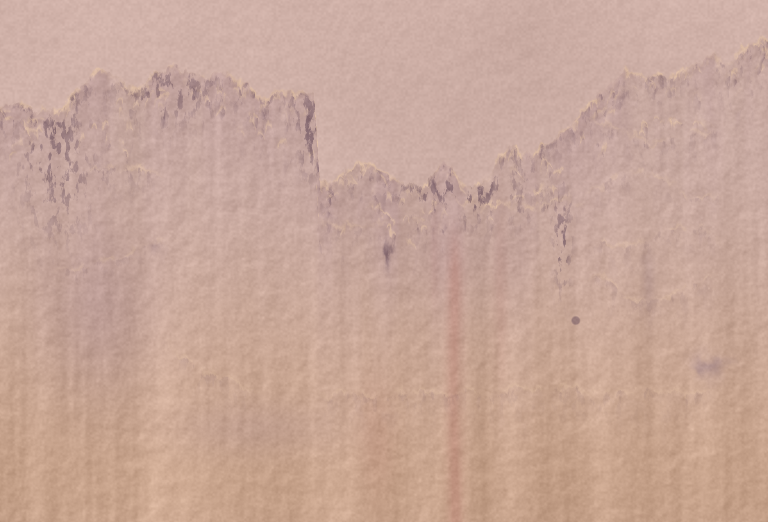
This texture is drawn by a WebGL 2 fragment shader. Its source:

```glsl
#version 300 es
precision highp float;
// Weathered plaster wall: a smooth rosy coat above a ragged, flaking edge with streaks running down.
#define GRAIN 0.035
#define RELIEF 0.13
#define STREAK 0.085
#define RAGGED 0.034
#define LIP_WIDTH 0.0045
#define ROSE vec3(0.815, 0.695, 0.660)
#define SAND vec3(0.790, 0.648, 0.555)
#define MAUVE vec3(0.715, 0.590, 0.580)
#define CREAM vec3(0.890, 0.760, 0.650)
#define PLUM vec3(0.470, 0.365, 0.405)
#define RUST vec3(0.690, 0.460, 0.410)
uniform vec2 u_resolution;
out vec4 fragColor;

float hash(vec2 p) {
    vec3 h = fract(p.xyx * vec3(0.1031, 0.1030, 0.0973));
    h += dot(h, h.yzx + 33.33);
    return fract((h.x + h.y) * h.z);
}
float noise(vec2 p) {
    vec2 i = floor(p), f = fract(p);
    f = f * f * (3.0 - 2.0 * f);
    return mix(mix(hash(i), hash(i + vec2(1, 0)), f.x),
               mix(hash(i + vec2(0, 1)), hash(i + vec2(1, 1)), f.x), f.y);
}
float fbm(vec2 p) {
    float sum = 0.0, amp = 0.5;
    for (int i = 0; i < 5; i++) {
        sum += amp * noise(p);
        p = mat2(1.6, 1.2, -1.2, 1.6) * p + 7.3;
        amp *= 0.5;
    }
    return sum;
}
// Soft elliptical spot
float blob(vec2 p, float x, float y, float rx, float ry) {
    vec2 d = (p - vec2(x, y)) / vec2(rx, ry);
    return exp(-dot(d, d));
}
float bump(float x, float centre, float width) {
    float d = (x - centre) / width;
    return exp(-d * d);
}
// Height of the main flaking edge across the wall
float edgeHeight(float x) {
    float y = 0.797 + 0.055 * smoothstep(0.07, 0.13, x) - 0.036 * smoothstep(0.31, 0.35, x);
    y += 0.020 * bump(x, 0.225, 0.025) - 0.020 * bump(x, 0.17, 0.02);
    y -= 0.172 * smoothstep(0.408, 0.418, x);
    y += 0.045 * bump(x, 0.474, 0.032) + 0.038 * bump(x, 0.58, 0.018);
    y += 0.070 * smoothstep(0.61, 0.67, x) + 0.150 * smoothstep(0.68, 0.84, x);
    return y + 0.024 * smoothstep(0.86, 0.93, x) + 0.040 * smoothstep(0.95, 1.0, x);
}
// Lit lip (x) and shadow under it (y) at depth d below a line
vec2 lipAndShade(float d) {
    return vec2(bump(d, 0.003, LIP_WIDTH), smoothstep(0.003, 0.010, d) * exp(-max(d, 0.0) / 0.028));
}
vec2 ledge(float d, float x, float from, float to) {
    return lipAndShade(d) * smoothstep(from - 0.02, from + 0.02, x) * smoothstep(to + 0.02, to - 0.02, x);
}
// Scattered narrow flakes hanging below the edge
vec2 flakes(vec2 p, float depth, float layer) {
    float x = p.x * (52.0 + 21.0 * layer) + noise(vec2(p.y * 40.0, layer));
    float f = fract(x) - 0.5, drop = hash(vec2(floor(x), layer + 3.0));
    float present = step(0.4, hash(vec2(floor(x), layer + 9.0))) * smoothstep(0.5, 0.3, abs(f));
    return present * lipAndShade(depth - 0.11 * drop * drop - 0.05 * f * f) * vec2(1.0, smoothstep(-0.2, 0.3, f));
}

void main() {
    vec2 p = gl_FragCoord.xy / u_resolution, q = p * vec2(1.47, 1.0);
    float x = p.x;
    // Edge broken into fingers and chips
    float chips = (fbm(vec2(x * 38.0, p.y * 8.0)) - 0.48) * RAGGED * 1.3
                + (fbm(vec2(x * 140.0, p.y * 60.0)) - 0.48) * RAGGED * 0.8;
    float depth = edgeHeight(x) + chips - p.y;
    float below = smoothstep(-0.002, 0.004, depth);

    // Broad tones: rosy coat, mauve columns under the edge, sandy foot
    float cloud = fbm(q * vec2(5.0, 3.0));
    float columns = fbm(vec2(x * 24.0, p.y * 1.3)), fine = noise(vec2(x * 130.0, p.y * 4.0));
    vec3 coat = ROSE + 0.05 * (cloud - 0.48) - 0.026 * blob(p, 0.66, 0.82, 0.2, 0.17);
    vec3 wall = mix(SAND, ROSE - 0.02, smoothstep(0.05, 0.75, p.y));
    float stain = 0.75 * exp(-max(depth, 0.0) / 0.17) * smoothstep(0.3, 0.62, columns);
    stain += 0.6 * blob(p, 0.13, 0.42, 0.07, 0.16) + 0.3 * blob(p, 0.33, 0.18, 0.1, 0.05);
    stain += 0.35 * blob(p, 0.58, 0.52, 0.1, 0.1) + 0.35 * blob(p, 0.46, 0.61, 0.05, 0.05);
    wall = mix(wall, MAUVE, min(stain, 0.85));
    wall += STREAK * (columns - 0.48 + (fine - 0.5) * 0.45);
    wall += 0.035 * bump(x, 0.205, 0.025) * smoothstep(0.5, 0.25, p.y);
    wall -= 0.02 * smoothstep(0.28, 0.0, p.y) * smoothstep(0.25, 0.7, x);

    // Rust runs
    float run = bump(x, 0.592, 0.010) * smoothstep(0.60, 0.45, p.y) + 0.4 * blob(p, 0.652, 0.44, 0.008, 0.15);
    run += 0.4 * blob(p, 0.49, 0.16, 0.025, 0.11) + 0.35 * blob(p, 0.567, 0.5, 0.006, 0.1);
    wall = mix(wall, RUST, 0.4 * min(run * (0.6 + 0.6 * fine), 1.0));
    vec3 col = mix(coat, wall, below);

    // Main lip, hanging flakes and the lesser ledges lower down
    float line = chips - p.y;
    vec2 lips = 0.8 * lipAndShade(depth);
    for (float k = 0.0; k < 4.0; k++) {
        lips += 0.75 * flakes(p, depth, k);
        lips += 0.4 * ledge(line + 0.45 + 0.1 * k + 0.02 * sin(x * 35.0 + k * 2.0), x, 0.77, 0.93);
    }
    lips += 0.7 * ledge(line + 0.67 + 0.02 * sin(x * 30.0 - 3.5), x, 0.12, 0.2);
    lips += 0.7 * ledge(line + 0.615, x, 0.6, 0.75);
    lips += 0.5 * ledge(line + 0.57, x, 0.42, 0.5);
    lips += 0.4 * ledge(line + 0.52 + 0.4 * (x - 0.16), x, 0.08, 0.22);
    lips += 0.4 * ledge(line + 0.345 - 0.9 * (x - 0.22), x, 0.22, 0.33);
    lips += 0.4 * ledge(line + 0.25, x, 0.42, 0.92);
    float patchy = smoothstep(0.3, 0.65, noise(vec2(x * 90.0, p.y * 50.0)));
    col = mix(col, CREAM, min(0.6 * lips.x * (0.2 + patchy), 0.75));
    col = mix(col, MAUVE - 0.04, min(0.3 * lips.y * patchy, 0.5));

    // Dark flecks where the coat has come away
    float zone = 0.6 * lips.y + 0.8 * blob(p, 0.075, 0.69, 0.04, 0.13) + 0.7 * blob(p, 0.225, 0.82, 0.04, 0.05);
    zone += blob(p, 0.403, 0.74, 0.013, 0.07) + 0.8 * blob(p, 0.6, 0.63, 0.07, 0.035) + blob(p, 0.732, 0.53, 0.01, 0.08);
    float flecks = fbm(vec2(x * 170.0, p.y * 50.0));
    float dark = smoothstep(0.5, 0.66, flecks) * min(zone, 1.0) * below;
    dark += blob(p, 0.505 + 0.01 * (flecks - 0.5), 0.512, 0.0035, 0.026);
    col = mix(col, PLUM, 0.75 * min(dark, 1.0));

    // Bruises and small round spots
    float bruise = blob(p + 0.08 * (fbm(q * 20.0) - 0.48), 0.918, 0.295, 0.02, 0.025) + 0.4 * blob(p, 0.845, 0.46, 0.008, 0.06);
    col = mix(col, PLUM + 0.1, 0.5 * bruise);
    float spots = smoothstep(0.010, 0.006, length(q - vec2(1.102, 0.386)));
    col = mix(col, PLUM, 0.55 * spots + 0.2 * blob(p, 0.2, 0.53, 0.006, 0.009));

    // Raking light on the plaster and fine grain
    float slope = fbm(q * 42.0) - fbm(q * 42.0 + vec2(0.16, -0.22));
    col += RELIEF * slope * mix(0.5, 1.1, below) + GRAIN * (noise(q * 230.0) - 0.5);
    fragColor = vec4(clamp(col, 0.0, 1.0), 1.0);
}
```
